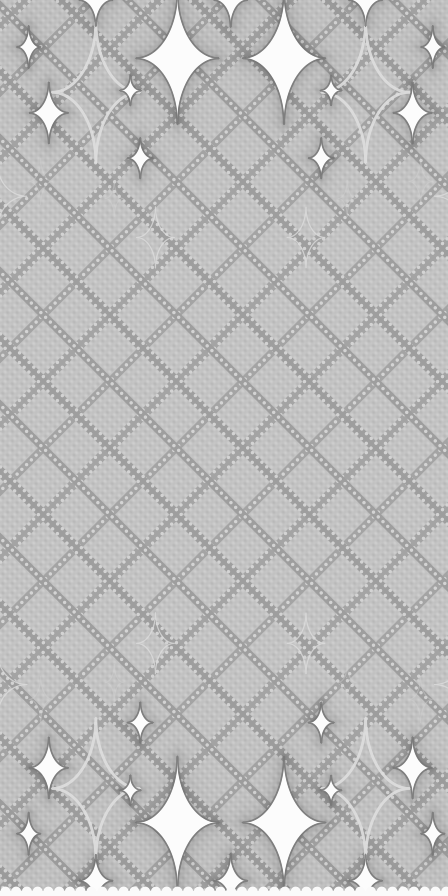
Write a WebGL 1 fragment shader that draws this pattern.

```glsl
precision highp float;
// Grey woven diamond lattice with dotted ribbons and four-pointed stars.
// The lattice repeats in rotated coordinates; the stars are concave-arc
// distances, mirrored about both axes by folding the plane.

uniform vec2 u_resolution;

float pixel;

// Soft coverage of a shape from its signed distance.
float cover(float d) {
  return 1.0 - smoothstep(-0.6 * pixel, 0.6 * pixel, d);
}

// Four-pointed star bounded by quarter-ellipse arcs.
float star(vec2 p, vec2 center, vec2 size) {
  vec2 q = abs(p - center) / size;
  vec2 arm = max(1.0 - q, 0.0);
  float reach = length(arm);
  vec2 normal = arm / max(reach, 0.001);
  float slope = max(length(normal / size), 1.0 / max(size.x, size.y));
  return (1.0 - reach) / slope + length(max(q - 1.0, 0.0) * size);
}

float outline(float d, float halfWidth) {
  return cover(abs(d) - halfWidth);
}

// One ribbon family: x is its darkness, y its dots.
// Ribbons alternate between one central row of dots and two outer rows.
vec2 ribbon(float across, float along, float pitch) {
  float index = floor(across / pitch + 0.5);
  float offset = abs(across - index * pitch);
  float alternate = mod(index, 2.0);
  float row = mix(offset - 0.0078, offset, alternate);
  float bead = pitch / 7.0;
  float place = (fract(along / bead) - 0.5) * bead;
  float band = cover(offset - mix(0.0108, 0.0085, alternate));
  return vec2(band, cover(length(vec2(row, place)) - 0.0038));
}

// Union of the filled stars in one folded quadrant.
float filledStars(vec2 q) {
  float d = star(q, vec2(0.119, 0.853), vec2(0.092, 0.147));
  d = min(d, star(q, vec2(0.451, 0.878), vec2(0.026, 0.047)));
  d = min(d, star(q, vec2(0.406, 0.731), vec2(0.043, 0.068)));
  d = min(d, star(q, vec2(0.202, 0.630), vec2(0.028, 0.045)));
  d = min(d, star(q, vec2(0.224, 0.781), vec2(0.023, 0.033)));
  d = min(d, star(q, vec2(0.301, 0.983), vec2(0.037, 0.058)));
  return min(d, star(q, vec2(0.0, 0.983), vec2(0.037, 0.060)));
}

void main() {
  vec2 p = gl_FragCoord.xy / u_resolution.x;
  pixel = 1.0 / u_resolution.x;

  // Woven cells
  vec2 r = p - vec2(0.542, 1.0);
  vec2 uv = vec2(r.x + r.y, r.x - r.y) * 0.7071;
  float pitch = 0.105;
  vec2 weave = cos(uv * 6.2832 * 7.0 / pitch);
  float grey = 0.765 + 0.027 * weave.x * weave.y + 0.016 * weave.x;

  // Crossing ribbons, the falling family on top
  vec2 rising = ribbon(uv.y, uv.x, pitch);
  vec2 falling = ribbon(uv.x, uv.y, pitch);
  grey = mix(grey, 0.645, rising.x);
  grey = mix(grey, 0.85, rising.y * 0.9);
  grey = mix(grey, 0.62, falling.x);
  grey = mix(grey, 0.85, falling.y * 0.9);

  // Shade toward both ends and around the filled stars
  vec2 q = abs(p - vec2(0.515, 1.017));
  float stars = filledStars(q);
  grey -= 0.012 * smoothstep(0.4, 1.0, q.y);
  grey -= 0.11 * exp(-max(stars, 0.0) / 0.016);

  // Hollow stars, from bold to faint
  float bold = star(q, vec2(0.301, 0.777), vec2(0.098, 0.157));
  float slim = star(q, vec2(0.168, 0.453), vec2(0.042, 0.068));
  slim = min(slim, star(q, vec2(0.520, 0.545), vec2(0.065, 0.070)));
  float faint = star(q, vec2(0.424, 0.578), vec2(0.026, 0.052));
  faint = min(faint, star(q, vec2(0.260, 0.540), vec2(0.020, 0.040)));
  grey = mix(grey, 0.87, outline(bold, 0.0032) * 0.9);
  grey = mix(grey, 0.87, outline(slim, 0.0014) * 0.75);
  grey = mix(grey, 0.83, outline(faint, 0.0012) * 0.4);

  // White stars with dark rims
  grey = mix(grey, 0.47, cover(stars - 0.0026) * 0.85);
  grey = mix(grey, 0.99, cover(stars + 0.0012));

  // Scalloped lace along the bottom edge
  float scallop = (fract(p.x / 0.024) - 0.5) * 0.024;
  float lace = min(length(vec2(scallop, p.y - 0.010)) - 0.011, p.y - 0.012);
  grey = mix(grey, 0.98, cover(lace));

  gl_FragColor = vec4(vec3(grey), 1.0);
}
```
